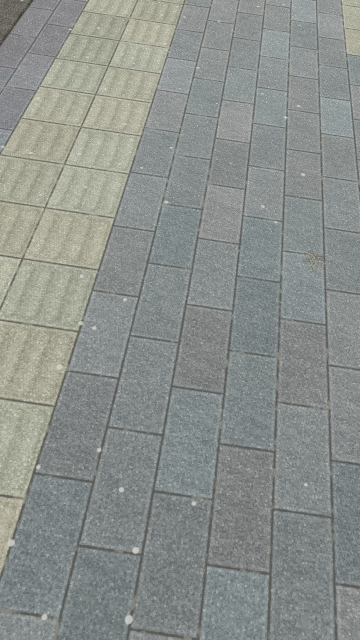
Give the GLSL for this texture, as a WebGL 1 fragment shader.

```glsl
precision highp float;
// Street paving in perspective: a running bond of grey bricks beside a
// double strip of ribbed sandy tiles. Each pixel is projected onto the
// ground, split into tiles by strip, then given joints, grain and wear.

uniform vec2 u_resolution;

// Projection, in units of the canvas height, y downward from the top
const float ASPECT = 0.56;
const vec2 VANISH = vec2(0.474, -0.586);
const float TILT = 0.15;        // slope of the cross joints
const float EDGE_T = 0.318;     // direction of the grey/sandy border
const float ACROSS = 14.26;     // brick widths per unit of direction
const float ALONG = 20.19;      // brick widths per unit of inverse depth

// Layout, in brick widths
const vec2 BRICK = vec2(1.0, 2.0);
const vec2 SANDY_TILE = vec2(1.675, 1.67);
const float SANDY_LEFT = -3.35;
const float KERB_LEFT = -5.2;
const float JOINT = 0.018;      // half the joint width
const float RIBS = 4.0;

const vec3 GREY_NEAR = vec3(0.495, 0.515, 0.515);
const vec3 GREY_FAR = vec3(0.575, 0.595, 0.590);
const vec3 SIDE_GREY = vec3(0.535, 0.540, 0.550);
const vec3 SANDY = vec3(0.665, 0.665, 0.595);
const vec3 KERB = vec3(0.42, 0.41, 0.38);
const vec3 JOINT_DARK = vec3(0.33, 0.33, 0.31);
const vec3 JOINT_SAND = vec3(0.53, 0.52, 0.47);
const vec3 CHIP = vec3(0.82, 0.82, 0.79);

float hash(vec2 p) {
  return fract(sin(dot(p, vec2(127.1, 311.7))) * 4375.85);
}

// Layered sines, about -1 to 1
float mottle(vec2 p) {
  float sum = 0.0;
  float amp = 0.5;
  for (int i = 0; i < 4; i++) {
    sum += amp * sin(p.x + 1.7 * sin(p.y)) * cos(p.y * 1.1 + 1.3 * sin(p.x * 0.8));
    p = mat2(1.6, 1.2, -1.2, 1.6) * p + 3.1;
    amp *= 0.6;
  }
  return sum;
}

// Cellular noise: distance to the nearest point, and that point's random value
vec2 cellular(vec2 p) {
  vec2 base = floor(p);
  vec2 best = vec2(9.0, 0.0);
  for (int j = -1; j <= 1; j++) {
    for (int i = -1; i <= 1; i++) {
      vec2 cell = base + vec2(float(i), float(j));
      vec2 point = cell + vec2(hash(cell), hash(cell + 41.3));
      float d = length(p - point);
      if (d < best.x) best = vec2(d, hash(cell + 17.9));
    }
  }
  return best;
}

void main() {
  // Project onto the ground; "foot" is the size of one pixel there
  vec2 q = gl_FragCoord.xy / u_resolution;
  q = vec2(q.x * ASPECT, 1.0 - q.y);
  float t = (q.x - VANISH.x) / (q.y - VANISH.y);
  float skew = 1.0 - TILT * t;
  float depth = (q.y - VANISH.y) * skew;
  vec2 p = vec2(ACROSS * (t + EDGE_T) / skew, ALONG / depth);
  vec2 foot = vec2(ACROSS / depth, ALONG / (depth * depth)) / u_resolution.y;
  float near = smoothstep(0.55, 1.4, depth);

  // Choose the strip and its tile grid
  bool sandy = p.x < 0.0 && p.x > SANDY_LEFT;
  bool side = p.x <= SANDY_LEFT;
  vec2 size = sandy ? SANDY_TILE : BRICK;
  vec2 start = vec2(0.0, sandy ? 0.75 : 0.54);
  if (side) { size.x = 0.925; start.x = SANDY_LEFT; }
  vec2 c = (p - start) / size;
  if (!sandy) c.y -= 0.5 * mod(floor(c.x), 2.0);
  vec2 id = floor(c) + (sandy ? 70.0 : 0.0);
  vec2 f = fract(c);
  vec2 edge = min(f, 1.0 - f) * size;

  // Base colour, varied from tile to tile
  vec3 color = mix(GREY_FAR, GREY_NEAR, near);
  if (side) color = SIDE_GREY;
  if (sandy || (p.x > 6.0 && p.y > 30.6)) color = SANDY;
  color += 0.055 * (hash(id) - 0.5);
  color += vec3(0.022, -0.004, -0.012) * (hash(id + 5.7) - 0.6);

  // Raised ribs with a lit top and a shaded right flank
  if (sandy) {
    vec2 r = vec2((fract(f.x * RIBS) - 0.5) * size.x / RIBS, abs(f.y - 0.5) * size.y);
    float rib = length(vec2(r.x, max(r.y - 0.57, 0.0))) - 0.115;
    float blur = 0.025 + foot.x;
    color += 0.035 * (1.0 - smoothstep(-blur, blur, rib));
    color -= 0.055 * (1.0 - smoothstep(0.0, 2.0 * blur, abs(rib))) * smoothstep(-0.1, 0.1, r.x);
  }

  // Broad stains, fine grain and pale grit
  color += 0.022 * mottle(p * 1.7) + 0.014 * mottle(p * 9.0);
  float grain = hash(floor(p * 42.0)) + hash(floor(p * 23.0 + 9.0)) - 1.0;
  color += grain * mix(0.055, 0.085, near);
  vec2 grit = cellular(p * 13.0);
  color += 0.09 * step(0.72, grit.y) * (1.0 - smoothstep(0.1, 0.35, grit.x));

  // Worn rims, then ragged joints partly filled with sand
  float rough = 0.008 * mottle(p * 21.0);
  vec2 rim = 1.0 - smoothstep(vec2(0.0), vec2(0.025) + foot, abs(edge - 0.055 + rough));
  color += 0.045 * max(rim.x, rim.y);
  vec2 gap = smoothstep(-foot, foot, JOINT + rough - edge);
  float fill = smoothstep(0.15, 0.6, mottle(p * 5.0 + 2.0));
  color = mix(color, mix(JOINT_DARK, JOINT_SAND, fill), 0.85 * max(gap.x, gap.y));

  // Crumbled brick corner
  float crumble = length((p - vec2(4.75, 20.4)) * vec2(1.0, 0.8)) + 0.16 * mottle(p * 11.0);
  color = mix(color, JOINT_SAND + grain * 0.22, 0.65 * (1.0 - smoothstep(0.16, 0.3, crumble)));

  // Kerb in the far corner
  float kerb = 1.0 - smoothstep(-foot.x, foot.x, p.x - KERB_LEFT);
  color = mix(color, KERB + 0.05 * mottle(p * 4.0) + 0.08 * grain, kerb);
  color -= 0.14 * (1.0 - smoothstep(0.0, 0.12, abs(p.x - KERB_LEFT)));

  // Scattered pale chips, denser along the sandy border
  vec2 chip = cellular(p * 1.6 + 4.0);
  float rare = mix(0.93, 0.6, 1.0 - smoothstep(0.1, 0.5, abs(p.x)));
  float radius = 0.05 + 0.05 * fract(chip.y * 37.0);
  float chipMask = 1.0 - smoothstep(-foot.x, foot.x, chip.x / 1.6 - radius * 0.6);
  color = mix(color, CHIP, 0.85 * step(rare, chip.y) * chipMask);

  gl_FragColor = vec4(clamp(color, 0.0, 1.0), 1.0);
}
```
